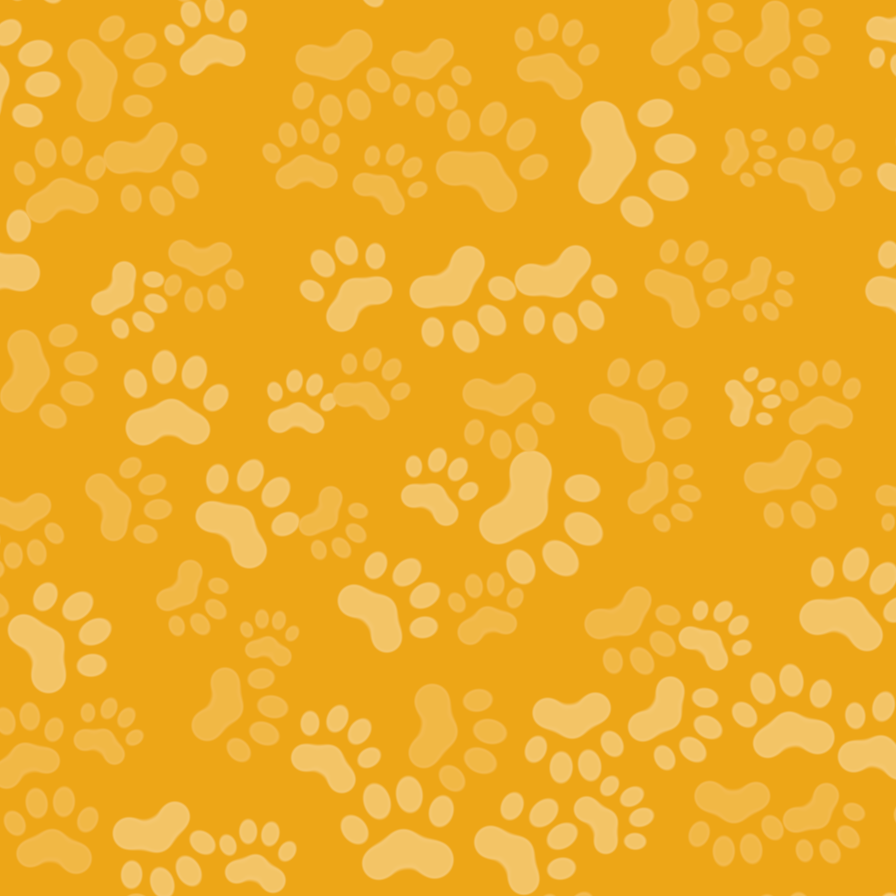
Write a WebGL 1 fragment shader that draws this pattern.

```glsl
precision highp float;
// Scattered paw prints in two pale tints on a warm amber ground.

uniform vec2 u_resolution;

const float CELLS = 8.0;     // paws across the canvas
const float JITTER = 0.42;   // scatter of paw centres, in cells
const float SOFTNESS = 0.0016;
const vec3 AMBER = vec3(0.93, 0.65, 0.09);
const vec3 HONEY = vec3(0.945, 0.72, 0.27);
const vec3 CREAM = vec3(0.953, 0.77, 0.40);
const vec3 RIM_GLOW = vec3(0.008, 0.012, 0.04);

vec3 hash3(vec2 p) {
  vec3 q = fract((p.xyx + 41.0) * vec3(0.1031, 0.1030, 0.0973));
  q += dot(q, q.yxz + 33.33);
  return fract((q.xxy + q.yzz) * q.zyx);
}

float smoothUnion(float a, float b, float k) {
  float h = max(k - abs(a - b), 0.0) / k;
  return min(a, b) - h * h * k * 0.25;
}

// Ellipse with its long axis leaning by tilt from vertical
float ellipse(vec2 p, vec2 radii, float tilt) {
  float c = cos(tilt), s = sin(tilt);
  vec2 q = vec2(c * p.x - s * p.y, s * p.x + c * p.y);
  return (length(q / radii) - 1.0) * min(radii.x, radii.y);
}

// Three-lobed heel pad, skewed to one side by lean
float padDistance(vec2 p, float lean) {
  float left = length(p - vec2(-0.47, -0.47 - lean)) - 0.30 - 0.3 * lean;
  float right = length(p - vec2(0.47, -0.47 + lean)) - 0.30 + 0.3 * lean;
  float top = length(p - vec2(0.0, -0.20)) - 0.28;
  return smoothUnion(smoothUnion(left, right, 0.4), top, 0.4);
}

// Paw filling the unit circle, toes towards +y
float pawDistance(vec2 p, float lean) {
  vec2 m = vec2(abs(p.x), p.y);
  float inner = ellipse(m - vec2(0.28, 0.63), vec2(0.225, 0.31), 0.10);
  float outer = ellipse(m - vec2(0.75, 0.24), vec2(0.205, 0.27), 0.48);
  return min(padDistance(p, lean), min(inner, outer));
}

// Paw centre on a staggered, jittered grid
vec2 pawCentre(vec2 cell) {
  float stagger = 0.5 * mod(cell.y, 2.0);
  return cell + vec2(0.5 + stagger, 0.5) + JITTER * (hash3(cell).xy - 0.5);
}

float pawWeight(vec2 cell) {
  return mix(0.72, 1.38, hash3(cell).z);
}

// Radius that shares the gap to every neighbour by weight
float pawRadius(vec2 cell, vec2 centre) {
  float weight = pawWeight(cell);
  float radius = 0.62;
  for (int y = -1; y <= 1; y++) {
    for (int x = -1; x <= 1; x++) {
      if (x == 0 && y == 0) continue;
      vec2 other = cell + vec2(float(x), float(y));
      float gap = distance(centre, pawCentre(other));
      radius = min(radius, gap * weight / (weight + pawWeight(other)));
    }
  }
  return max(radius * 1.03, 0.27);
}

// Lay one paw over the colour below it
vec3 paintPaw(vec3 below, vec2 offset, float radius, vec3 traits, float edge) {
  float heading = mix(-1.5, 2.1, traits.x);
  vec2 toes = vec2(cos(heading), sin(heading));
  vec2 p = vec2(dot(offset, vec2(toes.y, -toes.x)), dot(offset, toes)) / radius;
  float d = pawDistance(p, 0.16 * (traits.z - 0.5)) * radius / CELLS;
  float cover = 1.0 - smoothstep(-edge, edge, d);
  float rim = smoothstep(-0.0045, -0.001, d);
  vec3 tint = mix(HONEY, CREAM, step(0.53, traits.y)) + RIM_GLOW * rim;
  return mix(below, tint, cover);
}

void main() {
  float side = min(u_resolution.x, u_resolution.y);
  vec2 p = gl_FragCoord.xy / side * CELLS;
  float edge = max(SOFTNESS, 0.75 / side);
  vec2 home = floor(p);
  vec3 colour = AMBER;

  for (int y = -1; y <= 1; y++) {
    for (int x = -1; x <= 1; x++) {
      vec2 cell = home + vec2(float(x), float(y));
      vec2 centre = pawCentre(cell);
      vec2 offset = p - centre;
      if (dot(offset, offset) > 0.56) continue;
      float radius = pawRadius(cell, centre);
      colour = paintPaw(colour, offset, radius, hash3(cell + 71.0), edge);
    }
  }
  gl_FragColor = vec4(colour, 1.0);
}
```
